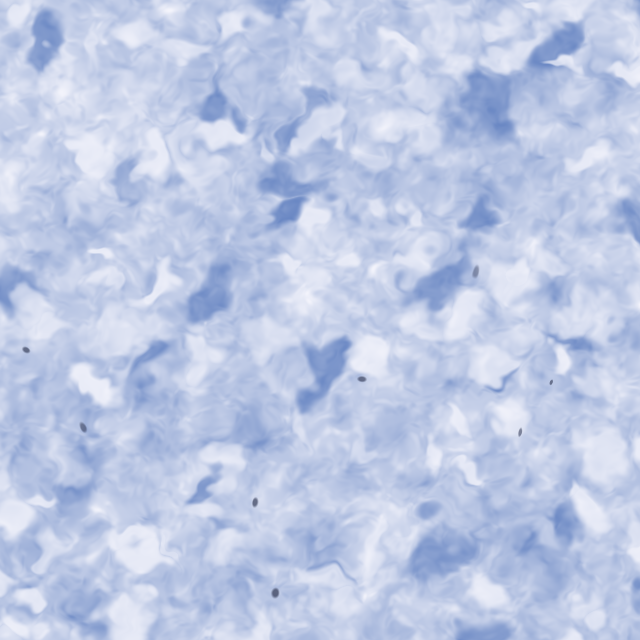
Give the GLSL for this texture, as a three.js fragment shader.

```glsl
// Pale blue stained tissue: mottled ground, white gaps, darker cells, rare specks.
// Oriented grains are scattered on jittered grids (cellular noise); summed they
// give the mottling, and kept apart in a warped domain they give the ragged shapes.

#define STAIN vec3(0.30, 0.44, 0.72)
#define PALE vec3(0.94, 0.945, 0.98)
#define SPECK vec3(0.24, 0.27, 0.38)
#define GROUND_TONE 0.685
#define GAP_TONE 0.96
#define CELL_TONE 0.20
#define MOTTLE 1.0
#define WARP 0.030
#define CELL_GRID 6.5
#define GAP_GRID 14.0
#define SPECK_GRID 8.0

varying vec2 vUv;

vec3 hash3(vec2 p) {
  vec3 q = fract(p.xyx * vec3(0.1031, 0.1030, 0.0973));
  q += dot(q, q.yxz + 33.33);
  return fract((q.xxy + q.yzz) * q.zyx);
}

// Distance in an ellipse turned by angle; 1 on its outline.
float ellipse(vec2 d, float angle, vec2 radii) {
  float c = cos(angle), s = sin(angle);
  return length(vec2(c * d.x + s * d.y, c * d.y - s * d.x) / radii);
}

// Two independent signed noises, summed from one soft oriented grain per cell.
vec2 grains(vec2 p) {
  vec2 id = floor(p), sum = vec2(0.0);
  for (int y = -1; y <= 1; y++) {
    for (int x = -1; x <= 1; x++) {
      vec2 cell = id + vec2(float(x), float(y));
      vec3 place = hash3(cell + 17.0);
      vec3 weight = hash3(cell + 91.0);
      float angle = 0.25 + 2.6 * (place.z - 0.5);
      float r = ellipse(p - cell - place.xy, angle, vec2(1.0, 0.45 + 0.3 * weight.z));
      float soft = max(0.0, 1.0 - r * r);
      sum += (2.0 * weight.xy - 1.0) * soft * soft;
    }
  }
  return sum;
}

// Separate elongated spots, each with its own size, direction and strength.
float spots(vec2 p, float chance, float size, float minStrength) {
  vec2 id = floor(p);
  float mask = 0.0;
  for (int y = -1; y <= 1; y++) {
    for (int x = -1; x <= 1; x++) {
      vec2 cell = id + vec2(float(x), float(y));
      vec3 place = hash3(cell + 43.0);
      vec3 kind = hash3(cell + 137.0);
      float reach = size * mix(0.65, 1.35, kind.y);
      vec2 radii = reach * vec2(1.0, mix(0.4, 0.75, kind.z));
      float r = ellipse(p - cell - place.xy, 0.3 + 3.0 * (place.z - 0.5), radii);
      float spot = 1.0 - smoothstep(0.55, 1.3, r);
      float strength = mix(minStrength, 1.0, fract(kind.y * 7.0 + kind.z));
      mask = max(mask, spot * strength * step(kind.x, chance));
    }
  }
  return mask;
}

void main() {
  // Ragged outlines
  vec2 p = vUv + WARP * grains(vUv * 18.0 + 5.0) + 0.4 * WARP * grains(vUv * 46.0 + 31.0);

  // Mottled ground, from broad clouds to fine grain
  vec2 q = mix(vUv, p, 0.4);
  float broad = 0.10 * grains(q * 7.0 + 60.0).x + 0.15 * grains(q * 16.0 + 80.0).x;
  float fine = 0.15 * grains(q * 37.0 + 110.0).x + 0.09 * grains(q * 85.0 + 200.0).x;
  float tone = GROUND_TONE + MOTTLE * (broad + fine);

  // Stained cells, then white gaps that cut into them
  float cells = spots(p * CELL_GRID + 3.0, 0.62, 0.29, 0.45);
  tone = mix(tone, CELL_TONE + 0.7 * fine, 0.9 * cells);
  float gaps = spots(p * GAP_GRID + 250.0, 0.46, 0.47, 0.5);
  tone = mix(tone, GAP_TONE + 0.2 * fine, gaps);

  // Tiny dark specks
  vec3 color = mix(STAIN, PALE, clamp(tone, 0.0, 1.02));
  float specks = spots(mix(vUv, p, 0.15) * SPECK_GRID + 400.0, 0.13, 0.05, 0.5);
  gl_FragColor = vec4(mix(color, SPECK, 0.85 * specks), 1.0);
}
```
